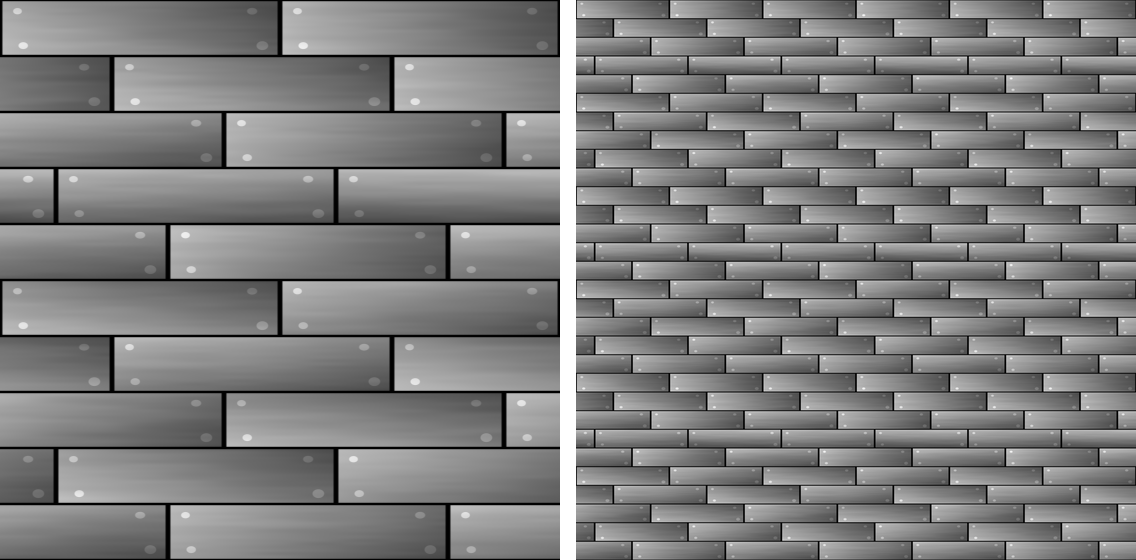
Left: one tile. Right: repeated 3 by 3.
Write a WebGL 1 fragment shader that draws this texture.

```glsl
precision highp float;
uniform vec2 u_resolution;

#define GRID vec2(2.0, 10.0)
#define ROW_SHIFT 0.4
#define GAP_HALF vec2(0.0043, 0.0022)
#define GAP_SOFT vec2(0.0012, 0.0004)
#define LIGHT_STEEL 0.745
#define DARK_STEEL 0.285
#define GAP_COLOR vec3(0.005)
#define RIVET_GAIN 1.29
#define STREAK_FREQ vec2(3.0, 8.0)
#define STREAK_AMOUNT 0.06
#define PI 3.14159265

float hash(vec2 p) {
  return fract(sin(dot(p, vec2(127.1, 311.7))) * 43758.5453);
}

float valueNoise(vec2 p) {
  vec2 cell = floor(p);
  vec2 f = fract(p);
  f = f * f * (3.0 - 2.0 * f);
  float low = mix(hash(cell), hash(cell + vec2(1.0, 0.0)), f.x);
  float high = mix(hash(cell + vec2(0.0, 1.0)), hash(cell + vec2(1.0, 1.0)), f.x);
  return mix(low, high, f.y);
}

// Brushed streaks, centred on zero
float streaks(vec2 local, float seed) {
  vec2 p = local * STREAK_FREQ + seed * vec2(37.0, 61.0);
  return 0.65 * valueNoise(p) + 0.35 * valueNoise(p * 2.1 + 7.3) - 0.5;
}

// Linear sheen, light on the left, tilted up or down per plank
float sheen(vec2 local, float seed) {
  float tilt = (seed - 0.5) * PI;
  vec2 dir = vec2(cos(tilt), sin(tilt));
  float t = 0.5 + dot(local - 0.5, dir) / (abs(dir.x) + abs(dir.y));
  return mix(LIGHT_STEEL, DARK_STEEL, t);
}

// Coverage of the four oval rivets, larger towards the lower right
float rivets(vec2 local, float pixel) {
  float cover = 0.0;
  for (int i = 0; i < 4; i++) {
    float right = mod(float(i), 2.0);
    float low = floor(float(i) / 2.0);
    vec2 center = vec2(mix(0.0625, 0.083, low) + right * mix(0.838, 0.854, low),
                       mix(0.8, 0.185, low));
    vec2 radius = vec2(0.0078, 0.0056) + low * vec2(0.0006, 0.0005)
                + right * vec2(0.0012, 0.0004) + right * low * vec2(0.0008, 0.0013);
    float dist = (length((local - center) / GRID / radius) - 1.0) * radius.y;
    cover = max(cover, 1.0 - smoothstep(-0.7 * pixel, 0.7 * pixel, dist));
  }
  return cover;
}

void main() {
  vec2 uv = gl_FragCoord.xy / u_resolution;
  float pixel = 1.0 / min(u_resolution.x, u_resolution.y);

  // Staggered planks, counted from the top row
  float row = floor((1.0 - uv.y) * GRID.y);
  float along = uv.x * GRID.x - row * ROW_SHIFT;
  vec2 local = vec2(fract(along), fract(uv.y * GRID.y));
  vec2 plank = vec2(mod(floor(along), GRID.x), row);
  float seed = hash(plank + 3.7);

  // Metal face
  float steel = sheen(local, seed);
  steel += STREAK_AMOUNT * streaks(local, hash(plank + 19.1));
  steel *= mix(1.0, RIVET_GAIN, rivets(local, pixel));

  // Dark joints
  vec2 edge = min(local, 1.0 - local) / GRID;
  vec2 blur = GAP_SOFT + 0.5 * pixel;
  vec2 face = smoothstep(GAP_HALF - blur, GAP_HALF + blur, edge);
  gl_FragColor = vec4(mix(GAP_COLOR, vec3(steel), face.x * face.y), 1.0);
}
```
